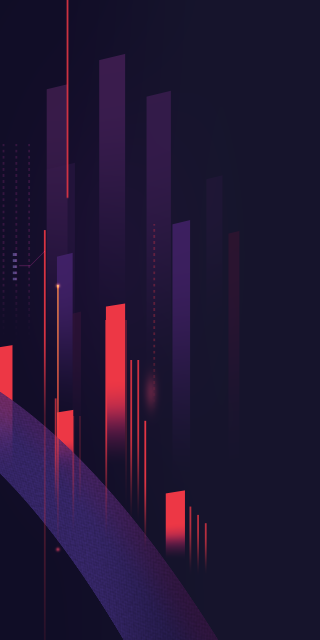
Reproduce this background procedurally as a Shadertoy shader.

```glsl
// Slanted violet and red light columns above a woven violet arc on a dark navy field.

const vec3 NAVY = vec3(0.085, 0.080, 0.172);
const vec3 INK = vec3(0.064, 0.050, 0.150);
const vec3 PLUM = vec3(0.235, 0.110, 0.285);
const vec3 VIOLET = vec3(0.255, 0.130, 0.410);
const vec3 MAROON = vec3(0.300, 0.070, 0.200);
const vec3 RED = vec3(0.930, 0.215, 0.270);
const vec3 MAGENTA = vec3(0.480, 0.110, 0.320);
const vec3 AMBER = vec3(0.980, 0.520, 0.250);
const vec3 INDIGO = vec3(0.235, 0.165, 0.450);

// Columns: left, right, top at the left corner, bottom
const vec4 VIOLET_BARS[9] = vec4[9](
    vec4(0.146, 0.234, 1.47, 0.75), vec4(0.146, 0.211, 1.721, 0.92),
    vec4(0.310, 0.391, 1.812, 0.98), vec4(0.458, 0.534, 1.698, 0.80),
    vec4(0.539, 0.594, 1.299, 0.47), vec4(0.178, 0.227, 1.198, 0.68),
    vec4(0.645, 0.695, 1.440, 0.95), vec4(0.714, 0.748, 1.270, 0.48),
    vec4(0.227, 0.253, 1.020, 0.55));
// Opacity and hue (0 plum, 1 violet, 2 maroon) of each column
const vec2 VIOLET_LOOKS[9] = vec2[9](
    vec2(0.30, 0.5), vec2(0.90, 0.1), vec2(0.95, 0.2), vec2(0.75, 0.3),
    vec2(0.90, 0.9), vec2(0.95, 1.0), vec2(0.20, 0.4), vec2(0.38, 2.0),
    vec2(0.35, 1.8));
const vec4 RED_BARS[4] = vec4[4](
    vec4(-0.02, 0.039, 0.912, 0.515), vec4(0.178, 0.229, 0.711, 0.520),
    vec4(0.331, 0.391, 1.042, 0.540), vec4(0.518, 0.578, 0.458, 0.250));
// Thin lines: x, top, bottom, opacity
const vec4 LINES[8] = vec4[8](
    vec4(0.140, 1.281, 0.55, 0.90), vec4(0.140, 0.90, -0.30, 0.25),
    vec4(0.174, 0.755, 0.40, 0.70), vec4(0.332, 1.000, 0.30, 0.85),
    vec4(0.394, 1.000, 0.40, 0.30), vec4(0.454, 0.685, 0.27, 0.95),
    vec4(0.229, 0.700, 0.32, 0.35), vec4(0.250, 0.700, 0.40, 0.20));

vec2 hashGradient(vec2 cell) {
    float angle = 6.2832 * fract(sin(dot(cell, vec2(127.1, 311.7))) * 43758.5);
    return vec2(cos(angle), sin(angle));
}

float gradientNoise(vec2 p) {
    vec2 i = floor(p), f = fract(p), e = vec2(0.0, 1.0);
    vec2 w = f * f * (3.0 - 2.0 * f);
    float low = mix(dot(hashGradient(i), f), dot(hashGradient(i + e.yx), f - e.yx), w.x);
    float high = mix(dot(hashGradient(i + e), f - e), dot(hashGradient(i + 1.0), f - 1.0), w.x);
    return mix(low, high, w.y);
}

// Smooth step across one pixel: 1 where d is positive
float edge(float d, float px) {
    return clamp(d / px + 0.5, 0.0, 1.0);
}

// x: coverage of a column with a slanted top, y: depth from top (0) to bottom (1)
vec2 column(vec2 p, vec4 bar, float slope, float px) {
    float top = bar.z + slope * (p.x - bar.x);
    float cover = edge(p.x - bar.x, px) * edge(bar.y - p.x, px) * edge(top - p.y, px);
    return vec2(cover, clamp((top - p.y) / (top - bar.w), 0.0, 1.0));
}

// Vertical line that fades over the share `fade` of its lower end
float streak(vec2 p, float x, float top, float bottom, float fade, float px) {
    float across = edge(0.0028 - abs(p.x - x), px);
    float rise = (p.y - bottom) / (top - bottom);
    return across * edge(top - p.y, px) * smoothstep(0.0, fade, rise);
}

float glow(vec2 p, vec2 center, vec2 size) {
    vec2 q = (p - center) / size;
    return exp(-dot(q, q));
}

void mainImage(out vec4 fragColor, in vec2 fragCoord) {
    vec2 p = fragCoord / iResolution.xy * vec2(1.0, 2.0);
    float px = max(1.0 / iResolution.x, 2.0 / iResolution.y);
    vec3 color = mix(INK, NAVY, smoothstep(0.15, 0.70, p.x));
    color += vec3(0.035, 0.008, 0.04) * glow(p, vec2(0.33, 1.2), vec2(0.25, 0.5));

    // Violet columns
    for (int i = 0; i < 9; i++) {
        vec2 c = column(p, VIOLET_BARS[i], 0.24, px), look = VIOLET_LOOKS[i];
        vec3 tint = mix(mix(PLUM, VIOLET, min(look.y, 1.0)), MAROON, max(look.y - 1.0, 0.0));
        tint = mix(tint, VIOLET * 0.75, 0.6 * c.y);
        color = mix(color, tint, c.x * look.x * (1.0 - smoothstep(0.15, 1.0, c.y)));
    }

    // Red columns, cooling to magenta before they vanish
    for (int i = 0; i < 4; i++) {
        vec2 c = column(p, RED_BARS[i], 0.16, px);
        vec3 tint = mix(RED, MAGENTA, smoothstep(0.45, 0.85, c.y));
        color = mix(color, tint, c.x * (1.0 - smoothstep(0.60, 1.0, c.y)));
    }

    // Woven arc between two parabolas
    float upper = 0.776 - p.x * (0.673 + 0.68 * p.x);
    float lower = 0.520 - p.x * (1.0 + 0.90 * p.x);
    float arc = edge(upper - p.y, px) * edge(p.y - lower, px);
    float across = (upper - p.y) / (upper - lower);
    float weave = sin(across * 150.0) * sin((p.x - p.y) * 300.0);
    float grain = gradientNoise(p * 130.0) + 0.4 * weave;
    vec3 cloth = mix(INDIGO, vec3(0.14, 0.10, 0.29), smoothstep(0.25, 0.62, p.x));
    cloth += vec3(0.06, -0.02, -0.04) * (1.0 - smoothstep(0.0, 0.5, across));
    color = mix(color, cloth * (1.0 + 0.16 * grain), arc * 0.80);

    // Thin red lines and the two stepped combs
    float red = streak(p, 0.211, 2.1, 1.378, 0.01, px) * 0.85;
    for (int i = 0; i < 8; i++)
        red = max(red, LINES[i].w * streak(p, LINES[i].x, LINES[i].y, LINES[i].z, 0.6, px));
    for (float i = 0.0; i < 3.0; i++) {
        red = max(red, 0.75 * streak(p, 0.595 + 0.024 * i, 0.417 - 0.026 * i, 0.20, 0.8, px));
        if (i < 2.0) red = max(red, 0.85 * streak(p, 0.410 + 0.022 * i, 0.875, 0.36, 0.6, px));
    }
    float dots = smoothstep(-0.2, 0.5, sin(p.y * 330.0));
    red = max(red, 0.30 * dots * streak(p, 0.482, 1.30, 0.70, 0.4, px));
    color = mix(color, RED, red);

    // Amber line with a bright head, and soft red glows
    color = mix(color, mix(RED, AMBER, smoothstep(0.5, 1.1, p.y)),
                0.75 * streak(p, 0.181, 1.109, 0.26, 0.6, px));
    color += AMBER * 0.7 * glow(p, vec2(0.181, 1.107), vec2(0.006));
    color += RED * 0.6 * glow(p, vec2(0.181, 0.283), vec2(0.006));
    color += RED * 0.28 * glow(p, vec2(0.472, 0.775), vec2(0.018, 0.05));

    // Faint dotted traces and pale dashes at the left
    for (float i = 0.0; i < 3.0; i++)
        color += MAROON * 0.45 * dots * streak(p, 0.011 + 0.04 * i, 1.55, 0.92, 0.4, px);
    float dashes = edge(0.006 - abs(p.x - 0.046), px) * edge(0.05 - abs(p.y - 1.165), px);
    color += vec3(0.25, 0.22, 0.34) * dashes * dots;
    float trace = abs(p.y - 1.17 - max(p.x - 0.095, 0.0));
    color += MAROON * 0.6 * edge(0.002 - trace, px) * edge(0.04 - abs(p.x - 0.10), px);

    fragColor = vec4(color, 1.0);
}
```
